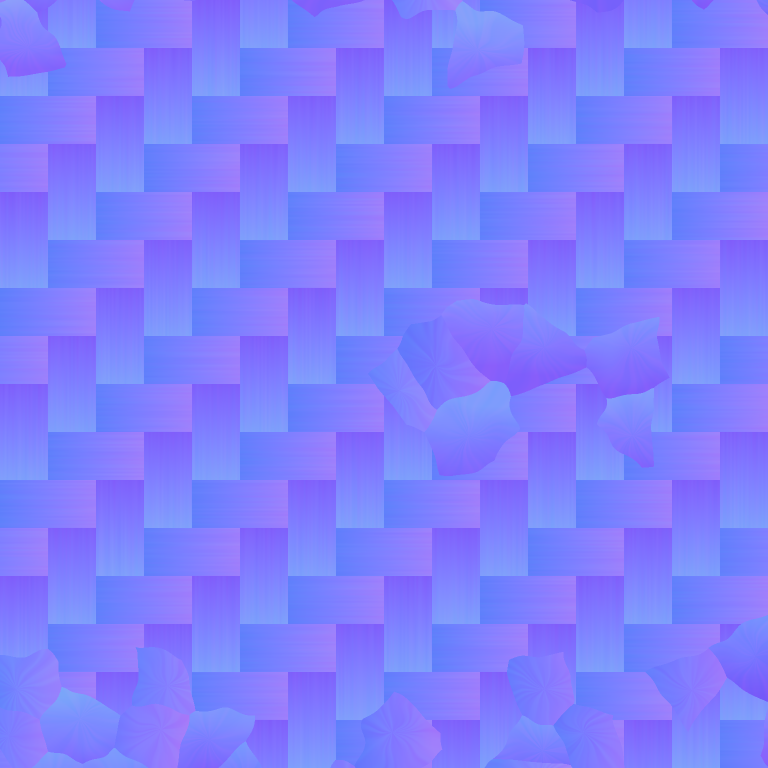
A WebGL 1 fragment shader for this texture map:

```glsl
precision highp float;
// Tangent-space normal map of a 2/2 twill weave: flat strands two cells long,
// each bending along its length, with fine fibre streaks. Ragged Voronoi
// patches of disturbed fibre break the weave near the edges and in one scar.

uniform vec2 u_resolution;

const float CELLS = 16.0;        // strand widths across the canvas
const float PATCH_GRID = 12.0;   // wear patches across the canvas
const float BEND = 0.245;        // sideways tilt at the end of a strand
const int SAMPLES = 2;           // antialiasing samples per axis

float hash(vec2 p) {
  return fract(sin(dot(p, vec2(127.1, 311.7))) * 43758.5453);
}

vec2 hash2(vec2 p) {
  return vec2(hash(p), hash(p + 37.3));
}

float noise(vec2 p) {
  vec2 i = floor(p);
  vec2 f = fract(p);
  f = f * f * (3.0 - 2.0 * f);
  return mix(mix(hash(i), hash(i + vec2(1.0, 0.0)), f.x),
             mix(hash(i + vec2(0.0, 1.0)), hash(i + vec2(1.0, 1.0)), f.x), f.y);
}

// Fibre streaks in -1..1, long in the first coordinate and thin in the second.
float fibres(float along, float across, vec2 seed) {
  vec2 offset = seed * vec2(7.0, 41.0);
  float fine = noise(vec2(along * 1.5, across * 26.0) + offset);
  float broad = noise(vec2(along, across * 8.0) + offset + 19.0);
  return (fine * 0.65 + broad * 0.35) * 2.0 - 1.0;
}

// Sideways tilt of a strand: along its length, with streaks in both axes.
vec2 strandTilt(float along, float across, vec2 seed) {
  float streak = fibres(along, across, seed);
  float skew = fibres(along, across, seed + 5.0);
  return vec2(mix(-BEND, BEND, along) + 0.035 * streak,
              0.055 * skew * (0.5 + 0.5 * along));
}

// Twill: two horizontal cells then two vertical ones, stepping one per row.
vec2 weaveTilt(vec2 p) {
  vec2 cell = floor(p * CELLS);
  vec2 f = fract(p * CELLS);
  float phase = mod(cell.x - cell.y + 1.0, 4.0);
  if (phase < 1.5) {
    return strandTilt((f.x + phase) * 0.5, f.y, cell - vec2(phase, 0.0));
  }
  float lower = phase - 2.0;
  return strandTilt((1.0 - f.y + lower) * 0.5, f.x, cell + vec2(0.0, lower)).yx;
}

// Chance of wear: a wavy lower band, the top edge and a scar right of centre.
float wearChance(vec2 p) {
  float bottom = 1.0 - smoothstep(0.08, 0.2, p.y - 0.05 * sin(p.x * 9.0));
  float top = smoothstep(0.91, 0.97, p.y);
  vec2 fromScar = (p - vec2(0.66, 0.5)) / vec2(0.25, 0.075);
  float scar = 1.0 - smoothstep(0.7, 1.1, length(fromScar));
  return 0.6 * max(max(bottom, top), scar);
}

// Nearest patch: xy is the offset from its centre, zw its grid cell.
vec4 nearestPatch(vec2 p) {
  vec2 g = p * PATCH_GRID;
  vec2 base = floor(g);
  vec4 nearest = vec4(9.0);
  for (int y = -1; y <= 1; y++) {
    for (int x = -1; x <= 1; x++) {
      vec2 id = base + vec2(float(x), float(y));
      vec2 d = g - id - 0.1 - 0.8 * hash2(id);
      if (dot(d, d) < dot(nearest.xy, nearest.xy)) nearest = vec4(d, id);
    }
  }
  return nearest;
}

// Disturbed fibre: a facet bent along one axis, streaked like a fan.
vec2 patchTilt(vec2 d, vec2 id) {
  vec2 axis = hash(id + 3.0) < 0.5 ? vec2(1.0, 0.0) : vec2(0.0, -1.0);
  float bend = clamp(dot(d, axis) * 0.4 + 0.16 * (hash(id + 8.0) - 0.5), -BEND, BEND);
  float fan = noise(vec2(abs(atan(d.y, d.x)) * 9.0, length(d)) + id * 13.0) - 0.5;
  vec2 lean = 0.12 * (hash2(id + 11.0) - 0.5);
  return axis * bend + axis.yx * fan * 0.12 + lean;
}

vec2 surfaceTilt(vec2 p) {
  vec2 ragged = p + 0.016 * (vec2(noise(p * 34.0), noise(p * 34.0 + 71.0)) - 0.5);
  vec4 patchInfo = nearestPatch(ragged);
  vec2 centre = (patchInfo.zw + 0.5) / PATCH_GRID;
  if (hash(patchInfo.zw + 23.0) < wearChance(centre)) {
    return patchTilt(patchInfo.xy, patchInfo.zw);
  }
  return weaveTilt(p);
}

vec3 encodeNormal(vec2 tilt) {
  return vec3(tilt, sqrt(max(0.0, 1.0 - dot(tilt, tilt)))) * 0.5 + 0.5;
}

void main() {
  vec3 colour = vec3(0.0);
  for (int y = 0; y < SAMPLES; y++) {
    for (int x = 0; x < SAMPLES; x++) {
      vec2 jitter = (vec2(float(x), float(y)) + 0.5) / float(SAMPLES) - 0.5;
      colour += encodeNormal(surfaceTilt((gl_FragCoord.xy + jitter) / u_resolution));
    }
  }
  gl_FragColor = vec4(colour / float(SAMPLES * SAMPLES), 1.0);
}
```
